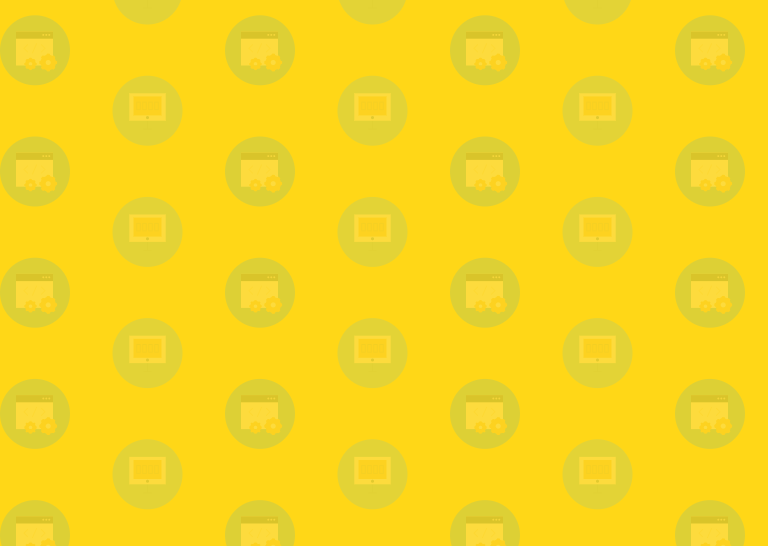
A Shadertoy shader for this pattern:

```glsl
// Yellow wallpaper with staggered discs holding window-and-gears and monitor icons.

const float DESIGN_WIDTH = 768.0;           // layout units across the canvas
const vec2  PITCH = vec2(225.0, 121.2);     // spacing of each disc lattice
const vec2  WINDOW_ORIGIN  = vec2(35.0, 50.3);
const vec2  MONITOR_ORIGIN = vec2(147.5, 110.7);
const float DISC_RADIUS = 35.0;

const vec3 GROUND       = vec3(1.00, 0.843, 0.09);
const vec3 WINDOW_DISC  = vec3(0.868, 0.816, 0.208);
const vec3 MONITOR_DISC = vec3(0.890, 0.828, 0.212);
const vec3 PALE         = vec3(0.992, 0.860, 0.240);
const vec3 AMBER        = vec3(0.992, 0.825, 0.125);
const vec3 TITLE_BAR    = vec3(0.852, 0.768, 0.165);

// Distance functions
float circleDist(vec2 p, vec2 center, float radius) {
    return length(p - center) - radius;
}

float boxDist(vec2 p, vec2 center, vec2 halfSize) {
    vec2 d = abs(p - center) - halfSize;
    return length(max(d, 0.0)) + min(max(d.x, d.y), 0.0);
}

float segmentDist(vec2 p, vec2 a, vec2 b, float halfWidth) {
    vec2 ab = b - a;
    float t = clamp(dot(p - a, ab) / dot(ab, ab), 0.0, 1.0);
    return length(p - a - ab * t) - halfWidth;
}

float gearDist(vec2 p, vec2 center, float radius, float teeth) {
    vec2 q = p - center;
    float wave = cos(teeth * atan(q.y, q.x));
    float rim = radius * (0.87 + 0.13 * smoothstep(-0.6, 0.6, wave));
    float hole = radius * 0.28 - length(q);
    return max(length(q) - rim, hole);
}

// Blend a shape over the colour with a one-pixel soft edge
vec3 paint(vec3 base, vec3 ink, float dist, float pixel, float opacity) {
    return mix(base, ink, opacity * clamp(0.5 - dist / pixel, 0.0, 1.0));
}

// Position relative to the nearest lattice point
vec2 repeatCell(vec2 p, vec2 origin, vec2 pitch) {
    return mod(p - origin + 0.5 * pitch, pitch) - 0.5 * pitch;
}

vec3 drawWindow(vec3 col, vec2 p, float px) {
    col = paint(col, WINDOW_DISC, circleDist(p, vec2(0.0), DISC_RADIUS), px, 1.0);
    col = paint(col, PALE, boxDist(p, vec2(-0.5, -1.8), vec2(18.5, 17.0)), px, 1.0);
    col = paint(col, TITLE_BAR, boxDist(p, vec2(-0.5, -15.2), vec2(18.5, 3.6)), px, 1.0);
    for (int i = 0; i < 3; i++) {
        vec2 dotCenter = vec2(8.3 + 3.0 * float(i), -15.4);
        col = paint(col, PALE, circleDist(p, dotCenter, 0.9), px, 0.75);
    }

    // Faint chevrons and slash in the window body
    vec2 m = vec2(abs(p.x + 0.5), abs(p.y + 2.0));
    float marks = segmentDist(m, vec2(10.5, 0.0), vec2(7.0, 3.5), 0.5);
    marks = min(marks, segmentDist(p, vec2(-2.5, 2.5), vec2(1.5, -6.5), 0.5));
    col = paint(col, AMBER, marks, px, 0.35);

    col = paint(col, AMBER, gearDist(p, vec2(-4.5, 13.6), 6.2, 8.0), px, 1.0);
    return paint(col, AMBER, gearDist(p, vec2(13.2, 12.2), 8.9, 8.0), px, 1.0);
}

vec3 drawMonitor(vec3 col, vec2 p, float px) {
    col = paint(col, MONITOR_DISC, circleDist(p, vec2(0.0), DISC_RADIUS), px, 1.0);

    // Nearly invisible stand
    float stand = boxDist(p, vec2(0.0, 14.5), vec2(0.6, 4.5));
    stand = min(stand, boxDist(p, vec2(0.0, 18.5), vec2(4.0, 0.5)));
    col = paint(col, TITLE_BAR, stand, px, 0.16);

    col = paint(col, PALE, boxDist(p, vec2(0.0, -3.7), vec2(18.2, 13.7)), px, 1.0);
    col = paint(col, AMBER, boxDist(p, vec2(0.0, -4.8), vec2(14.0, 9.5)), px, 1.0);
    col = paint(col, TITLE_BAR, circleDist(p, vec2(0.0, 6.9), 1.5), px, 0.75);

    // Row of faint outlined blocks on the screen
    for (int i = 0; i < 4; i++) {
        vec2 center = vec2(6.0 * (float(i) - 1.5), -4.8);
        float outline = abs(boxDist(p, center, vec2(1.7, 3.8))) - 0.4;
        col = paint(col, TITLE_BAR, outline, px, 0.28);
    }
    return col;
}

void mainImage(out vec4 fragColor, in vec2 fragCoord) {
    // Layout coordinates run rightward and downward from the top left
    float px = DESIGN_WIDTH / iResolution.x;
    vec2 p = vec2(fragCoord.x, iResolution.y - fragCoord.y) * px;

    vec3 col = drawWindow(GROUND, repeatCell(p, WINDOW_ORIGIN, PITCH), px);
    col = drawMonitor(col, repeatCell(p, MONITOR_ORIGIN, PITCH), px);
    fragColor = vec4(col, 1.0);
}
```
